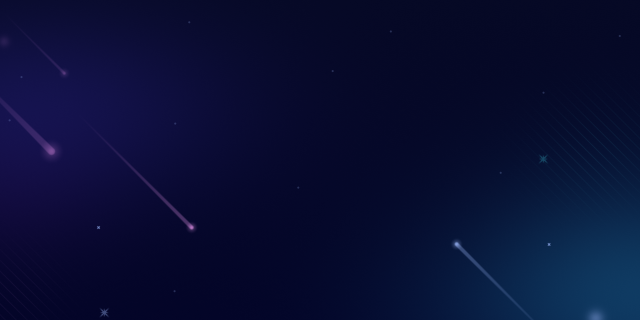
Reproduce this background procedurally as a Shadertoy shader.

```glsl
// Deep blue night sky with violet and teal glows, slanted comets and faint sparkles.

float hash(vec2 p) {
    return fract(sin(dot(p, vec2(127.1, 311.7))) * 43758.5453);
}

// Soft elliptical glow, 1 at its centre
float glow(vec2 p, vec2 centre, vec2 radius) {
    vec2 d = (p - centre) / radius;
    return exp(-dot(d, d));
}

// Tapered tail with a bright core and a halo at the head
float comet(vec2 p, vec2 head, vec2 tail, float width, float halo, float pixel) {
    vec2 axis = tail - head;
    float along = clamp(dot(p - head, axis) / dot(axis, axis), 0.0, 1.0);
    float side = length(p - head - axis * along);
    float halfWidth = width * (1.0 - 0.75 * along);
    float streak = (1.0 - smoothstep(halfWidth - pixel, halfWidth + pixel, side)) * (1.0 - along);
    float r = length(p - head);
    float disc = 0.5 * (1.0 - smoothstep(0.1 * halo, halo, r));
    float core = 0.35 * exp(-r * r / (0.06 * halo * halo));
    return 0.6 * streak + disc + core;
}

// Star of four crossed rays that fade outwards
float sparkle(vec2 p, vec2 centre, float size, float pixel) {
    vec2 q = p - centre;
    float rays = 0.0;
    for (int i = 0; i < 4; i++) {
        float angle = float(i) * 0.785398;
        float across = abs(dot(q, vec2(-sin(angle), cos(angle))));
        float reach = i % 2 == 0 ? 0.65 : 1.0;
        float fade = 1.0 - smoothstep(0.2, 1.0, length(q) / (size * reach));
        rays = max(rays, fade * (1.0 - smoothstep(0.0, 0.0012 + pixel, across)));
    }
    return rays;
}

// Fine parallel diagonals, faded around a centre
float diagonals(vec2 p, vec2 centre, vec2 radius, float pixel) {
    float spacing = 0.034;
    float offset = abs(fract((p.x + p.y) / spacing) - 0.5) * spacing;
    float line = 1.0 - smoothstep(0.0, 0.0015 + pixel, offset);
    return line * glow(p, centre, radius);
}

// Sparse specks, one at most in each cell
float specks(vec2 p, float pixel) {
    vec2 cell = floor(p * 6.0);
    vec2 spot = 0.15 + 0.7 * vec2(hash(cell), hash(cell + 17.0));
    float d = length(fract(p * 6.0) - spot) / 6.0;
    float lit = step(0.86, hash(cell + 41.0));
    return lit * (1.0 - smoothstep(0.001, 0.002 + pixel, d));
}

void mainImage(out vec4 fragColor, in vec2 fragCoord) {
    vec2 p = fragCoord / iResolution.y;
    p.x *= 2.0 * iResolution.y / iResolution.x;
    float pixel = 1.0 / iResolution.y;

    // Sky and broad glows
    vec3 color = mix(vec3(0.012, 0.018, 0.155), vec3(0.022, 0.034, 0.145), p.y);
    color += vec3(0.060, 0.045, 0.155) * glow(p, vec2(0.10, 0.66), vec2(0.62, 0.30));
    color += vec3(0.030, 0.005, 0.035) * glow(p, vec2(0.0, 0.36), vec2(0.35, 0.22));
    color += vec3(0.045, 0.205, 0.225) * glow(p, vec2(2.02, 0.08), vec2(0.52, 0.37));
    color += vec3(0.004, 0.030, 0.035) * glow(p, vec2(1.45, 0.0), vec2(0.42, 0.30));

    // Diagonal hatching
    vec3 violet = vec3(0.55, 0.35, 0.65);
    vec3 teal = vec3(0.15, 0.50, 0.60);
    color = mix(color, violet, 0.08 * diagonals(p, vec2(0.04, 0.08), vec2(0.13, 0.13), pixel));
    color = mix(color, teal, 0.12 * diagonals(p, vec2(1.86, 0.53), vec2(0.17, 0.15), pixel));

    // Comets
    vec3 pink = vec3(0.70, 0.45, 0.75);
    vec3 ice = vec3(0.55, 0.65, 0.90);
    color = mix(color, violet, 0.40 * comet(p, vec2(0.201, 0.771), vec2(0.010, 0.962), 0.004, 0.020, pixel));
    color = mix(color, violet, 0.60 * comet(p, vec2(0.161, 0.527), vec2(-0.130, 0.818), 0.011, 0.042, pixel));
    color = mix(color, pink, 0.70 * comet(p, vec2(0.599, 0.289), vec2(0.245, 0.643), 0.006, 0.021, pixel));
    color = mix(color, ice, 0.65 * comet(p, vec2(1.427, 0.237), vec2(1.760, -0.096), 0.006, 0.021, pixel));

    // Lone orbs at the borders
    color = mix(color, violet, 0.20 * glow(p, vec2(0.013, 0.870), vec2(0.016)));
    color = mix(color, ice, 0.45 * glow(p, vec2(1.862, 0.005), vec2(0.024)));

    // Sparkles and specks
    color = mix(color, ice, 0.45 * sparkle(p, vec2(0.326, 0.023), 0.024, pixel));
    color = mix(color, teal, 0.50 * sparkle(p, vec2(1.698, 0.503), 0.024, pixel));
    color = mix(color, ice, 0.80 * sparkle(p, vec2(0.308, 0.289), 0.008, pixel));
    color = mix(color, ice, 0.80 * sparkle(p, vec2(1.716, 0.236), 0.008, pixel));
    color = mix(color, ice, 0.25 * specks(p, pixel));

    // Dither against banding
    color += (hash(fragCoord) - 0.5) / 255.0;
    fragColor = vec4(color, 1.0);
}
```
